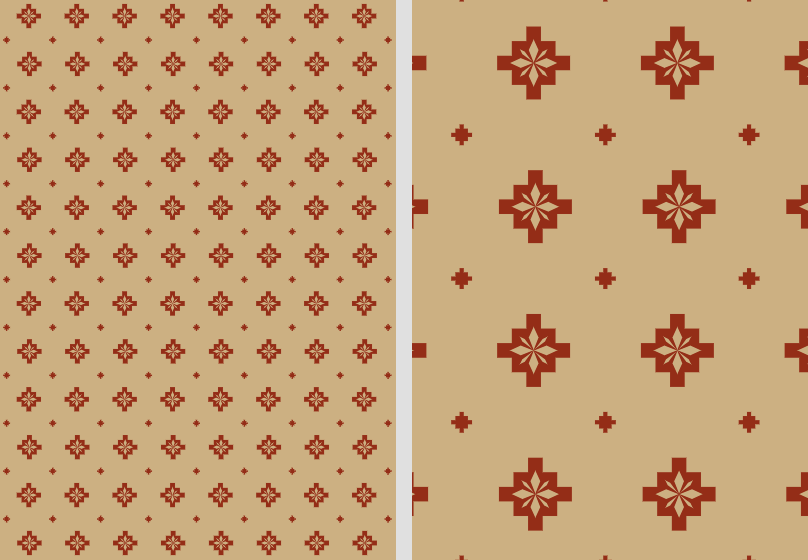
Left: the whole. Right: its middle third, enlarged.
Write a Shadertoy shader that draws this pattern.

```glsl
const vec3 SAND = vec3(0.80, 0.69, 0.51);
const vec3 RUST = vec3(0.58, 0.175, 0.09);
const float REPEATS_HIGH = 11.69;               // repeats per canvas height
const vec2 FIRST_CENTRE = vec2(0.608, 0.335);   // from the upper left corner

float box(vec2 p, vec2 halfSize) {
    vec2 d = abs(p) - halfSize;
    return max(d.x, d.y);
}

// Diamond of square steps, five cells across
float steppedCross(vec2 p, float cell) {
    float d = box(p, cell * vec2(2.5, 0.5));
    d = min(d, box(p, cell * vec2(1.5)));
    return min(d, box(p, cell * vec2(0.5, 2.5)));
}

// Four kite-shaped petals along the axes
float petals(vec2 p, float start, float widest, float tip, float halfWidth) {
    vec2 q = abs(p);
    if (q.y > q.x) q = q.yx;
    float innerSlope = halfWidth / (widest - start);
    float outerSlope = halfWidth / (tip - widest);
    float inner = (q.y - innerSlope * (q.x - start)) / length(vec2(1.0, innerSlope));
    float outer = (q.y - outerSlope * (tip - q.x)) / length(vec2(1.0, outerSlope));
    return max(inner, outer);
}

vec2 turnEighth(vec2 p) {
    return vec2(p.x + p.y, p.y - p.x) * 0.70711;
}

float coverage(float d, float pixel) {
    return smoothstep(-0.6 * pixel, 0.6 * pixel, -d);
}

float flowerMotif(vec2 p, float pixel) {
    float flower = min(petals(p, 0.004, 0.090, 0.164, 0.034),
                       petals(turnEighth(p), 0.020, 0.100, 0.135, 0.012));
    return coverage(steppedCross(p, 0.1015), pixel) * (1.0 - coverage(flower, pixel));
}

void mainImage(out vec4 fragColor, in vec2 fragCoord) {
    float pixel = REPEATS_HIGH / iResolution.y;
    vec2 p = vec2(fragCoord.x, iResolution.y - fragCoord.y) * pixel - FIRST_CENTRE;

    // Large motifs, with alternate rows nudged sideways
    float row = floor(p.y + 0.5);
    float nudge = (mod(row, 2.0) - 0.5) * 0.012;
    vec2 large = fract(p - vec2(nudge, 0.0) + 0.5) - 0.5;
    float ink = flowerMotif(large, pixel);

    // Small motifs between them; the left edge column sits further in
    float edgeShift = p.x < 0.0 ? 0.037 : 0.0;
    vec2 small = fract(p - vec2(edgeShift - 0.007, 0.0)) - 0.5;
    ink = max(ink, coverage(steppedCross(small, 0.029), pixel));

    fragColor = vec4(mix(SAND, RUST, ink), 1.0);
}
```
